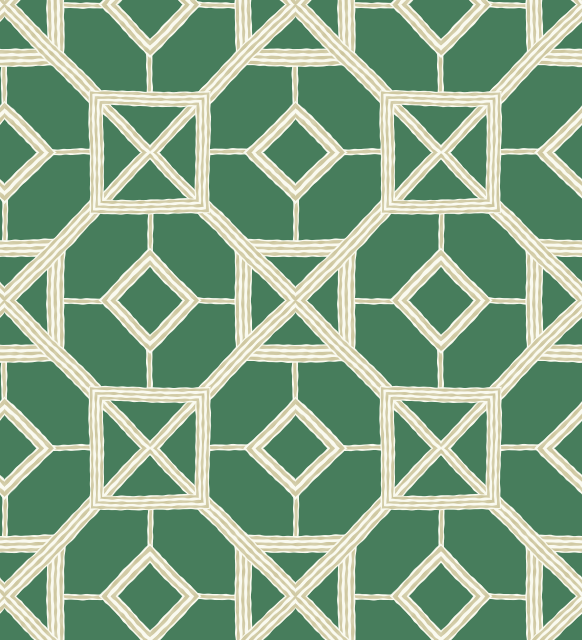
A WebGL 1 fragment shader for this pattern:

```glsl
precision highp float;
// Garden trellis of brushed cream and tan bands: crossed squares and diamonds on green.
uniform vec2 u_resolution;

const float PI = 3.14159265;
const vec3 GREEN = vec3(0.28, 0.49, 0.36);
const vec3 TAN = vec3(0.80, 0.77, 0.61);
const vec3 WHITE = vec3(0.98, 0.98, 0.94);

// Layered sines that repeat with the 2 x 2 tile, range about -1 to 1.
float wobble(vec2 p, float phase) {
  p *= PI;
  return 0.4 * sin(dot(p, vec2(19.0, 7.0)) + phase)
       + 0.35 * sin(dot(p, vec2(-11.0, 23.0)) + phase * 1.7)
       + 0.25 * sin(dot(p, vec2(31.0, -17.0)) + phase * 2.3);
}

// Slow drift that makes straight edges look ruled by hand.
float drift(vec2 p, float phase) {
  return 0.005 * sin(PI * (2.0 * p.x + p.y) + phase)
       + 0.003 * sin(PI * (3.0 * p.y - 2.0 * p.x) + phase * 2.0);
}

float fill(float d, float pixel) {
  return clamp(0.5 - d / pixel, 0.0, 1.0);
}

// Paints a white band with tan strokes; d runs across the band from its centre.
vec3 paintBand(vec3 under, vec2 p, float d, float halfWidth, float strokes,
               float phase, float pixel) {
  d += drift(p, phase);
  float side = d < 0.0 ? 1.0 : 4.0;
  float edge = abs(d) - halfWidth - 0.003 * wobble(p, phase + side);

  float lane = (d / halfWidth * 0.5 + 0.5) * strokes;
  float pitch = 2.0 * halfWidth / strokes;
  float brush = wobble(p, phase + 2.4 * floor(lane));
  float stroke = (abs(fract(lane) - 0.5) - 0.25) * pitch - 0.0035 * brush;

  vec3 paint = mix(TAN, WHITE, 0.12 + 0.12 * wobble(p.yx, phase));
  vec3 band = mix(WHITE, paint, fill(stroke, pixel));
  return mix(under, band, fill(edge, pixel));
}

float boxNorm(vec2 v) {
  return max(abs(v.x), abs(v.y));
}

// Signed distance across the nearer arm of a diagonal cross.
float crossOffset(vec2 v) {
  return (abs(v.x) - abs(v.y)) * 0.7071;
}

void main() {
  float pixel = 4.0 / u_resolution.x;
  vec2 p = gl_FragCoord.xy / u_resolution * vec2(4.0, 4.327) - vec2(1.031, 3.296);

  // Local coordinates of the framed square, the crossed square and the diamonds.
  vec2 framed = mod(p + 1.0, 2.0) - 1.0;
  vec2 crossed = mod(p, 2.0) - 1.0;
  vec2 beside = mod(p + vec2(0.0, 1.0), 2.0) - 1.0;
  vec2 above = mod(p + vec2(1.0, 0.0), 2.0) - 1.0;
  vec2 gem = dot(abs(beside), vec2(1.0)) < dot(abs(above), vec2(1.0)) ? beside : above;

  vec3 color = GREEN;

  // Thin connectors, then the diamond they hold.
  float reach = boxNorm(gem);
  float axis = abs(gem.x) < abs(gem.y) ? gem.x : gem.y;
  if (reach > 0.31 && reach < 0.62) {
    color = paintBand(color, p, axis, 0.02, 1.0, 0.7, pixel);
  }
  vec2 turned = vec2(gem.x + gem.y, gem.x - gem.y) * 0.7071;
  color = paintBand(color, p, boxNorm(turned) - 0.203, 0.047, 2.0, 1.9, pixel);

  // Square frame with the long diagonals passing over it.
  color = paintBand(color, p, boxNorm(crossed) - 0.355, 0.059, 3.0, 3.1, pixel);
  color = paintBand(color, p, crossOffset(crossed), 0.059, 3.0, 4.6, pixel);

  // Square frame that stops the diagonals and holds a smaller cross.
  float square = boxNorm(framed) - 0.365;
  color = mix(color, GREEN, fill(square, pixel));
  if (square < 0.0) {
    color = paintBand(color, p, crossOffset(framed), 0.041, 2.0, 5.3, pixel);
  }
  color = paintBand(color, p, square, 0.05, 3.0, 6.2, pixel);

  gl_FragColor = vec4(color, 1.0);
}
```
